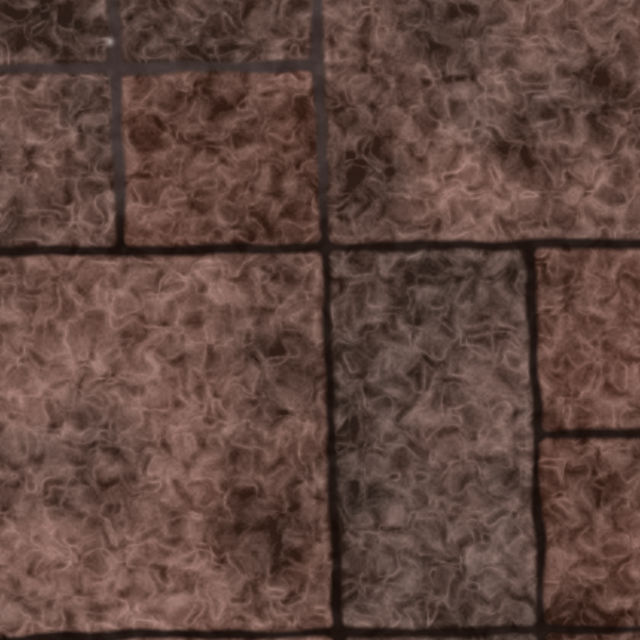
Give the GLSL for this texture, as a WebGL 1 fragment shader.

```glsl
precision highp float;
// Weathered red-brown paving: large and small squared stones with dark joints.
// The plane is cut into stones by straight joints, then bent by noise; each
// stone gets its own tone, mottling, pale veins and a worn, lighter rim.
uniform vec2 u_resolution;

float hash(vec2 p) {
  vec3 v = fract(vec3(p.xyx) * 0.1031);
  v += dot(v, v.yzx + 33.33);
  return fract((v.x + v.y) * v.z);
}

float noise(vec2 p) {
  vec2 i = floor(p), f = fract(p);
  f = f * f * (3.0 - 2.0 * f);
  return mix(mix(hash(i), hash(i + vec2(1, 0)), f.x),
             mix(hash(i + vec2(0, 1)), hash(i + vec2(1, 1)), f.x), f.y);
}

float fbm(vec2 p) {
  float sum = 0.0, amp = 0.5;
  for (int i = 0; i < 4; i++) {
    sum += amp * noise(p);
    p = mat2(1.6, 1.2, -1.2, 1.6) * p + 17.3;
    amp *= 0.5;
  }
  return sum / 0.9375;
}

// Soft round stain, 1 at its centre
float stain(vec2 p, vec2 centre, float radius) {
  vec2 v = (p - centre) / radius;
  return exp(-dot(v, v));
}

// Narrows a stone's extent to the side of a joint that holds v
void cut(inout vec2 extent, float v, float joint) {
  if (v < joint) extent.y = min(extent.y, joint);
  else extent.x = max(extent.x, joint);
}

void main() {
  vec2 p = gl_FragCoord.xy / u_resolution;
  float pixel = 1.0 / min(u_resolution.x, u_resolution.y);

  // Leaning, wavering joint lines
  vec2 q = p + vec2(0.035 * (p.y - 0.6), -0.013 * (p.x - 0.5));
  q += 0.012 * (vec2(fbm(p * 14.0), fbm(p * 14.0 + 40.0)) - 0.5);

  // Stone extents, with tone and warmth in look
  vec2 spanX = vec2(-0.3, 1.3), spanY = spanX;
  vec2 look = vec2(0.46, 0.5);
  cut(spanY, q.y, 0.01);
  cut(spanY, q.y, 0.613);
  cut(spanX, q.x, 0.508);
  if (q.y > 0.613) {
    if (q.x < 0.508) {
      cut(spanX, q.x, 0.191);
      cut(spanY, q.y, 0.898);
      look = q.x > 0.191 && q.y < 0.898 ? vec2(0.47, 1.0) : vec2(0.33, 0.2);
    }
  } else if (q.x < 0.508) {
    look = vec2(0.54, 0.75);
  } else {
    cut(spanX, q.x, 0.828);
    look = vec2(0.36, 0.0);
    if (q.x > 0.828) {
      cut(spanY, q.y, 0.316);
      look = vec2(0.40, 0.9);
    }
  }

  // Depth inside the rounded stone
  vec2 lo = vec2(spanX.x, spanY.x), hi = vec2(spanX.y, spanY.y);
  vec2 v = abs(q - 0.5 * (lo + hi)) - 0.5 * (hi - lo) + 0.018;
  float depth = 0.018 - length(max(v, 0.0)) - min(max(v.x, v.y), 0.0);

  // Mottling and curled pale veins
  vec2 bend = vec2(noise(p * 38.0), noise(p * 38.0 + 9.0)) - 0.5;
  vec2 m = p + 0.022 * bend;
  float patches = fbm(p * 7.0 + 3.0);
  float mottle = fbm(m * 46.0);
  float vein = 1.0 - abs(2.0 * noise(m * 62.0 + 70.0) - 1.0);
  float tone = look.x + 0.85 * (patches - 0.5) + 0.95 * (mottle - 0.5)
             + 0.42 * (vein - 0.7) + 0.16 * (noise(p * 210.0) - 0.5);

  // Broad bleached and sooty areas
  vec2 s = p + 0.05 * (vec2(patches, fbm(p * 12.0)) - 0.5);
  tone += 0.25 * stain(s, vec2(0.79, 0.86), 0.11) + 0.16 * stain(s, vec2(0.09, 0.32), 0.12)
        + 0.18 * stain(s, vec2(0.76, 0.14), 0.07);
  tone -= 0.38 * stain(s, vec2(0.80, 0.765), 0.04) + 0.28 * stain(s, vec2(0.93, 0.87), 0.06)
        + 0.20 * stain(s, vec2(0.58, 0.77), 0.09) + 0.24 * stain(s, vec2(0.42, 0.18), 0.08);

  // Worn rim
  float rimOffset = (depth - 0.016) / 0.006;
  tone += 0.30 * noise(p * 18.0 + 5.0) * exp(-rimOffset * rimOffset);
  tone -= 0.12 * (1.0 - smoothstep(0.008, 0.032, depth));
  tone = clamp(tone, -0.08, 1.15);
  vec3 stone = vec3(0.22, 0.14, 0.11) + tone * vec3(0.37, 0.33, 0.33);
  float warmth = look.y + 1.4 * (patches - 0.5) - 0.45;
  stone += warmth * vec3(0.035, -0.008, -0.018);

  // Joints: open and dark below, filled with grey dirt above
  float dirt = smoothstep(0.63, 0.72, p.y);
  vec3 joint = mix(vec3(0.13, 0.085, 0.07), vec3(0.25, 0.20, 0.19), dirt);
  joint += 0.12 * (mottle - 0.5);
  float halfWidth = 0.004 + 0.005 * noise(p * 11.0) + 0.002 * dirt;
  float cover = smoothstep(halfWidth - 0.003 - pixel, halfWidth + 0.003 + pixel, depth);
  vec3 color = mix(joint, stone, cover);

  // Pale chip on a joint
  color += 0.4 * stain(p, vec2(0.171, 0.935), 0.007);
  gl_FragColor = vec4(color, 1.0);
}
```
